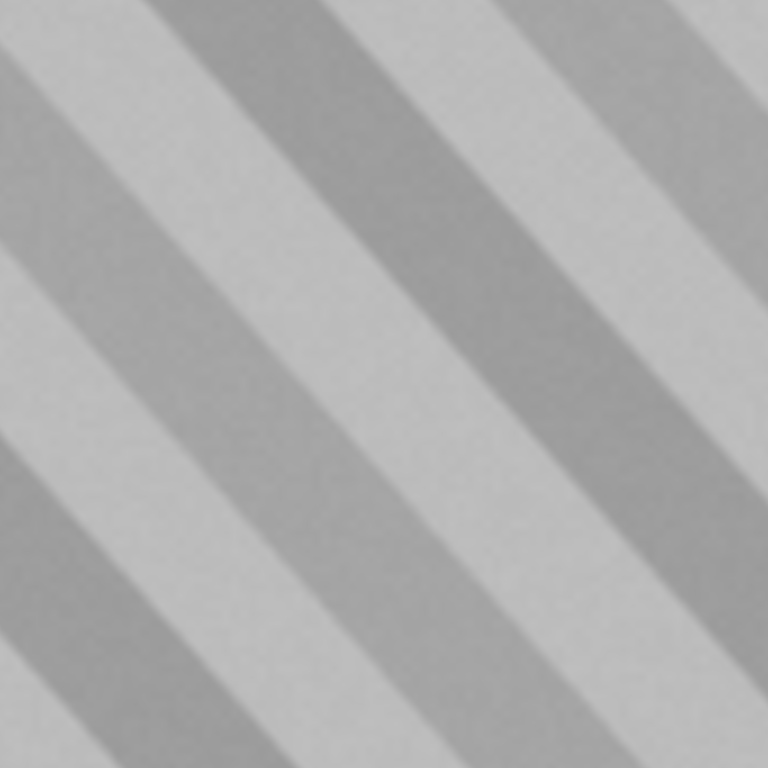
A Shadertoy shader for this pattern:

```glsl
// Soft diagonal stripes: dark and mid grey bands alternate on a light ground.
// Each band is a periodic distance along a slanted axis, with softened edges;
// smooth value noise adds a faint mottled grain.

const vec3 LIGHT_GREY = vec3(0.737);
const vec3 MID_GREY   = vec3(0.645);
const vec3 DARK_GREY  = vec3(0.614);

const float SLOPE       = 1.122;  // fall of the stripes per unit across
const float PERIOD      = 0.9225; // horizontal distance between equal bands
const float BAND_WIDTH  = 0.231;
const float DARK_CENTER = 0.3034;
const float MID_CENTER  = 0.7552;
const float EDGE_SOFT   = 0.014;

float hash(vec2 p) {
    return fract(sin(dot(p, vec2(127.1, 311.7))) * 43758.5453);
}

// Smoothly interpolated lattice noise in 0..1
float valueNoise(vec2 p) {
    vec2 cell = floor(p);
    vec2 f = fract(p);
    f = f * f * (3.0 - 2.0 * f);
    float low  = mix(hash(cell), hash(cell + vec2(1.0, 0.0)), f.x);
    float high = mix(hash(cell + vec2(0.0, 1.0)), hash(cell + vec2(1.0, 1.0)), f.x);
    return mix(low, high, f.y);
}

// Coverage of a band that repeats along the stripe axis
float bandMask(float t, float center, float width, float period, float softness) {
    float offset = abs(fract((t - center) / period + 0.5) - 0.5) * period;
    return 1.0 - smoothstep(-softness, softness, offset - 0.5 * width);
}

// Two octaves of mottling, centred on zero
float grain(vec2 uv) {
    float fine = valueNoise(uv * 85.0) - 0.5;
    float broad = valueNoise(uv * 32.0 + 17.0) - 0.5;
    return 0.016 * fine + 0.006 * broad;
}

void mainImage(out vec4 fragColor, in vec2 fragCoord) {
    vec2 uv = fragCoord / iResolution.xy;

    // Horizontal position where this stripe meets the top edge
    float axis = uv.x - (1.0 - uv.y) / SLOPE;
    float softness = max(EDGE_SOFT, 1.0 / iResolution.x);

    // Alternating bands over the light ground
    float darkBand = bandMask(axis, DARK_CENTER, BAND_WIDTH, PERIOD, softness);
    float midBand  = bandMask(axis, MID_CENTER, BAND_WIDTH, PERIOD, softness);
    vec3 color = mix(LIGHT_GREY, MID_GREY, midBand);
    color = mix(color, DARK_GREY, darkBand);

    fragColor = vec4(color + grain(uv), 1.0);
}
```
